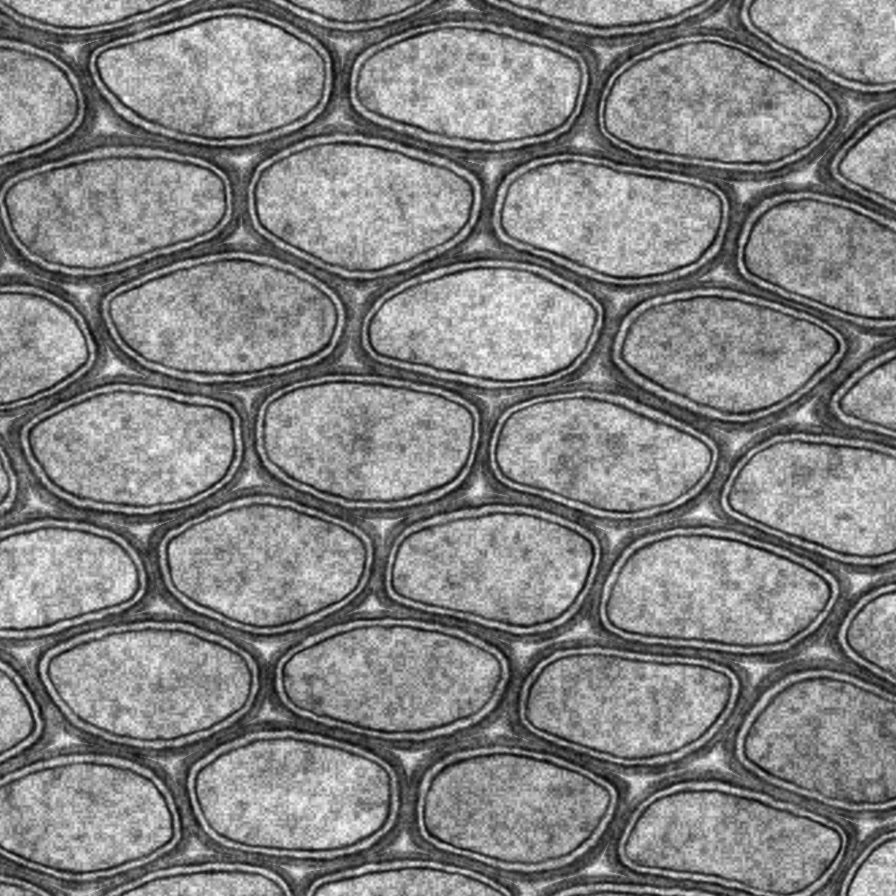
Write a WebGL 2 fragment shader that draws this pattern.

```glsl
#version 300 es
precision highp float;
// Grey micrograph of packed oval cells, each ringed by a double dark membrane.

uniform vec2 u_resolution;
out vec4 fragColor;

// Lattice: rows are numbered downward and bow toward the right
const vec3 ROW_X = vec3(0.531, -0.130, 0.0039);    // start, slope, curve
const vec2 COLUMN_STEP = vec2(0.270, -0.005);      // pitch, change per row
const float ROW_TOP = 0.356;
const float ROW_PITCH = 0.1345;
const float ROW_BEND = 0.20;
const float BEND_CENTRE = 0.36;
const vec2 JITTER = vec2(0.038, 0.018);
const vec2 METRIC = vec2(1.0, 3.0);                // flattens the cells

// Cell outline
const float CORNER_ROUNDING = 0.0165;
const float INSET = 0.0025;
const float INSET_VARIATION = 0.003;
const float WOBBLE = 0.017;
const float ROUGHNESS = 0.0024;

// Membrane
const float OUTER_WIDTH = 0.0034;
const float INNER_WIDTH = 0.0033;
const float MEMBRANE_SPACING = 0.0102;

// Grey levels
const float INTERIOR = 0.66;
const float CLEFT = 0.74;
const float COAT = 0.43;
const float JUNCTION = 0.80;
const float LINE = 0.14;

float hash(vec2 cell) {
    uvec2 q = uvec2(ivec2(cell) + 4096) * uvec2(1597u, 3812u);
    uint h = (q.x ^ (q.y >> 1)) * 74779u + q.y * 9176u;
    h = (h ^ (h >> 15)) * 73244u + 12345u;
    h = (h ^ (h >> 13)) * 26699u;
    return float((h ^ (h >> 16)) & 65535u) / 65535.0;
}

float noise(vec2 p) {
    vec2 i = floor(p), f = fract(p);
    f = f * f * (3.0 - 2.0 * f);
    return mix(mix(hash(i), hash(i + vec2(1, 0)), f.x),
               mix(hash(i + vec2(0, 1)), hash(i + vec2(1, 1)), f.x), f.y);
}

float rowStart(float row) { return ROW_X.x + row * (ROW_X.y + row * ROW_X.z); }

float columnPitch(float row) { return COLUMN_STEP.x + COLUMN_STEP.y * row; }

float bend(float x) { return ROW_BEND * (x - BEND_CENTRE) * (x - BEND_CENTRE); }

// Jittered centre of the cell (column, row)
vec2 cellCentre(vec2 id) {
    float x = rowStart(id.y) + id.x * columnPitch(id.y);
    float y = 1.0 - ROW_TOP - ROW_PITCH * id.y - bend(x);
    return vec2(x, y) + JITTER * (vec2(hash(id + 31.0), hash(id + 77.0)) - 0.5);
}

// Inverts the lattice, then searches around the estimate
vec2 nearestCell(vec2 p) {
    float row = round((1.0 - p.y - bend(p.x) - ROW_TOP) / ROW_PITCH);
    vec2 start = vec2(round((p.x - rowStart(row)) / columnPitch(row)), row), best = start;
    float bestDistance = 1e3;
    for (int j = -1; j <= 1; j++)
    for (int i = -2; i <= 2; i++) {
        vec2 id = start + vec2(i, j), v = p - cellCentre(id);
        float dist = dot(v, METRIC * v);
        if (dist < bestDistance) { bestDistance = dist; best = id; }
    }
    return best;
}

// Rounded distance to the cell border (x) and its gradient length (y)
vec2 borderDistance(vec2 p, vec2 id) {
    vec2 centre = cellCentre(id), slope = vec2(0.0);
    float total = 0.0;
    for (int j = -1; j <= 1; j++)
    for (int i = -1; i <= 1; i++) {
        if (i == 0 && j == 0) continue;
        vec2 other = cellCentre(id + vec2(i, j));
        vec2 normal = normalize(METRIC * (other - centre));
        float weight = exp(-dot(0.5 * (centre + other) - p, normal) / CORNER_ROUNDING);
        total += weight;
        slope += weight * normal;
    }
    return vec2(-CORNER_ROUNDING * log(total), length(slope) / total);
}

float ridge(float d, float width) { return exp(-d * d / (width * width)); }

void main() {
    vec2 uv = gl_FragCoord.xy / min(u_resolution.x, u_resolution.y);
    vec2 p = uv + WOBBLE * (vec2(noise(uv * 10.0), noise(uv * 10.0 + 50.0)) - 0.5);

    vec2 id = nearestCell(p);
    vec2 border = borderDistance(p, id);
    float d = border.x - INSET - INSET_VARIATION * hash(id + 5.0);
    if (d > 0.0) d /= max(border.y, 0.6);
    d += ROUGHNESS * (noise(uv * 90.0 + 13.0) - 0.5);

    // Fuzzy coat hugging the cells, bright where three cells meet
    float coat = max(smoothstep(-0.011, -0.002, border.x), exp(min(d, 0.0) / 0.005));
    float outside = mix(JUNCTION, COAT, coat) + 0.20 * (noise(uv * 60.0) - 0.5);
    outside -= 0.20 * ridge(d + 0.0075, 0.0025) * noise(uv * 40.0 + 25.0);

    // Cell body with soft mottling and dark granules
    float inside = INTERIOR + 0.10 * (hash(id + 19.0) - 0.5);
    inside += 0.18 * (noise(uv * 28.0) - 0.5);
    inside -= 0.15 * smoothstep(0.58, 0.92, noise(uv * 78.0));
    float body = mix(CLEFT, inside, smoothstep(0.007, 0.016, d));
    float grey = mix(outside, body, smoothstep(-0.001, 0.004, d));
    grey += 0.12 * (noise(uv * 5.0 + 3.0) - 0.5);

    // Double membrane, uneven along its length
    float spacing = MEMBRANE_SPACING * mix(0.85, 1.15, noise(uv * 14.0 + 40.0));
    float outer = ridge(d, OUTER_WIDTH) * mix(0.6, 1.1, noise(uv * 32.0 + 9.0));
    float inner = ridge(d - spacing, INNER_WIDTH) * mix(0.65, 1.15, noise(uv * 26.0 + 70.0));
    grey = mix(grey, LINE, min(max(outer, inner), 1.0));

    // Film grain, weaker on the dark lines
    float grain = 0.31 * (noise(uv * 330.0) - 0.5) + 0.22 * (noise(uv * 135.0 + 20.0) - 0.5);
    grey += grain * mix(0.5, 1.0, smoothstep(0.15, 0.6, grey));
    fragColor = vec4(vec3(clamp(grey, 0.0, 1.0)), 1.0);
}
```
